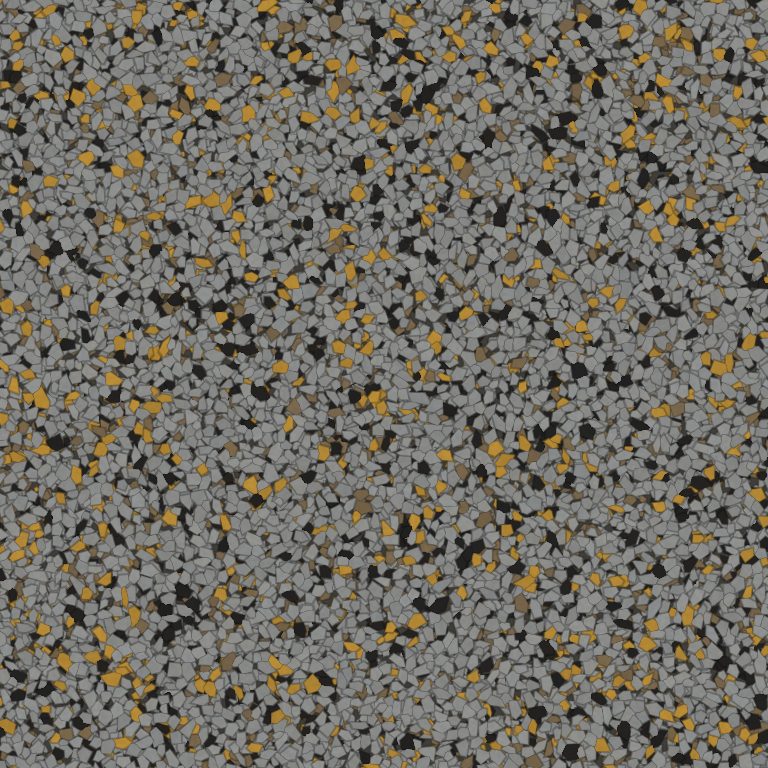
Write a three.js fragment shader that draws this texture.

```glsl
varying vec2 vUv;

#define GRAINS 55.0
#define JITTER 0.66
#define SOFTNESS 0.0028
#define SEAM_WIDTH 0.10
#define SEAM_DARKNESS 0.74
#define SHADOW_DARKNESS 0.74
#define GREY vec3(0.540, 0.545, 0.537)
#define YELLOW vec3(0.690, 0.525, 0.205)
#define BROWN vec3(0.460, 0.390, 0.285)
#define BLACK vec3(0.135, 0.130, 0.125)
#define GAP vec3(0.250, 0.240, 0.220)

const float TAU = 6.28318;

vec3 hash3(vec3 p) {
  p = fract(p * vec3(0.1031, 0.1030, 0.0973));
  p += dot(p, p.yxz + 33.33);
  return fract((p.xxy + p.yxx) * p.zyx);
}

float valueNoise(vec2 p) {
  vec2 cell = floor(p);
  vec2 f = fract(p);
  f = f * f * (3.0 - 2.0 * f);
  float low = mix(hash3(vec3(cell, 9.0)).x, hash3(vec3(cell + vec2(1.0, 0.0), 9.0)).x, f.x);
  float high = mix(hash3(vec3(cell + vec2(0.0, 1.0), 9.0)).x, hash3(vec3(cell + 1.0, 9.0)).x, f.x);
  return mix(low, high, f.y);
}

vec2 rotate(vec2 p, float angle) {
  float c = cos(angle);
  float s = sin(angle);
  return vec2(c * p.x - s * p.y, s * p.x + c * p.y);
}

// Signed distance to a stretched, irregular five-sided chip
float chipDistance(vec2 p, vec3 seed) {
  vec3 shape = hash3(seed + 17.0);
  float stretch = mix(1.0, 1.35, shape.y);
  p = rotate(p, shape.x * TAU) * vec2(1.0 / stretch, stretch);
  float size = mix(0.8, 1.2, shape.z);
  float d = -1.0;
  for (int i = 0; i < 5; i++) {
    vec3 side = hash3(seed + vec3(31.0, 57.0, 11.0 * float(i) + 5.0));
    float angle = (float(i) + 0.6 * (side.x - 0.5)) * TAU / 5.0;
    d = max(d, dot(p, vec2(cos(angle), sin(angle))) - size * mix(0.30, 0.55, side.y));
  }
  return d / stretch;
}

// Shares hold the running limits for black, brown and yellow
vec3 chipColor(vec3 seed, vec3 shares) {
  vec3 pick = hash3(seed + 71.0);
  vec3 color = BLACK;
  color = mix(color, BROWN, step(shares.x, pick.x));
  color = mix(color, YELLOW, step(shares.y, pick.x));
  color = mix(color, GREY, step(shares.z, pick.x));
  return color * mix(0.95, 1.05, pick.y) + vec3(-0.01, 0.0, 0.01) * (pick.z - 0.5);
}

// Lays one sheet of chips over the color below
vec3 addLayer(vec3 below, vec2 uv, float layer, float count, vec3 shares) {
  vec2 p = rotate(uv, 0.5 + layer) * count + 200.0 + layer * 13.37;
  vec2 cell = floor(p);
  float nearest = 9.0;
  float second = 9.0;
  vec3 nearestSeed = vec3(0.0);
  for (int y = -1; y <= 1; y++) {
    for (int x = -1; x <= 1; x++) {
      vec3 seed = vec3(cell + vec2(float(x), float(y)), layer * 7.0 + 3.0);
      vec2 center = seed.xy + 0.5 + JITTER * (hash3(seed).xy - 0.5);
      float d = chipDistance(p - center, seed);
      if (d < nearest) {
        second = nearest;
        nearest = d;
        nearestSeed = seed;
      } else {
        second = min(second, d);
      }
    }
  }
  float blur = SOFTNESS * count * 0.5;
  float inner = min(-nearest, second - nearest);
  float seam = mix(SEAM_DARKNESS, 1.0, smoothstep(0.0, SEAM_WIDTH, inner));
  float shadow = mix(SHADOW_DARKNESS, 1.0, smoothstep(0.0, 0.12, nearest));
  vec3 chip = chipColor(nearestSeed, shares) * seam;
  return mix(chip, below * shadow, smoothstep(-blur, blur, nearest));
}

void main() {
  // Dark chips fill the gaps, pale chips lie on top
  vec3 color = GAP;
  color = addLayer(color, vUv, 0.0, GRAINS * 1.20, vec3(0.23, 0.43, 0.52));
  color = addLayer(color, vUv, 1.0, GRAINS * 1.08, vec3(0.13, 0.23, 0.33));
  color = addLayer(color, vUv, 2.0, GRAINS, vec3(0.055, 0.08, 0.18));

  // Faint surface grain
  color *= 1.0 + 0.06 * (valueNoise(vUv * 240.0) - 0.5);
  gl_FragColor = vec4(color, 1.0);
}
```
